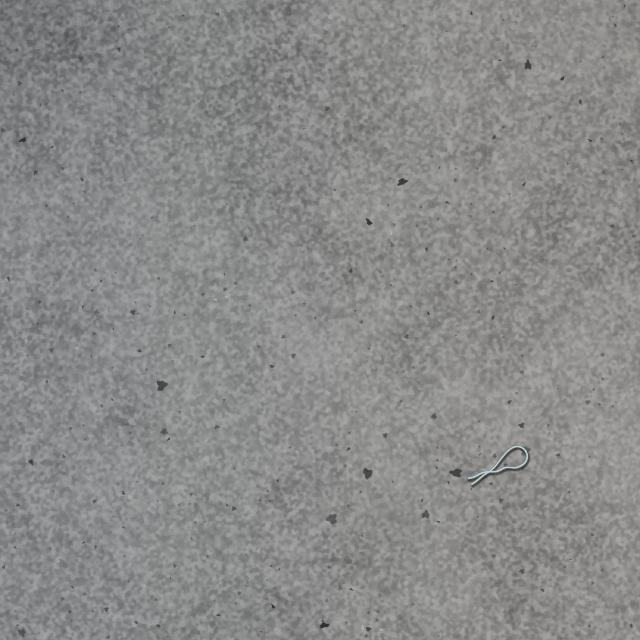
This texture is drawn by a WebGL 1 fragment shader. Its source:

```glsl
precision highp float;
// Worn grey concrete: fine cellular grain over soft mottling, with clustered
// dark pits, pale flecks and a small bent wire clip. Grain blends random tones
// of jittered points; pits are wobbly ellipses; the clip is a distance field.
uniform vec2 u_resolution;

#define COOL_GREY vec3(0.526, 0.534, 0.538)
#define WARM_GREY vec3(0.560, 0.555, 0.545)
#define PIT_COLOR vec3(0.17, 0.17, 0.175)
#define FLECK_COLOR vec3(0.74, 0.74, 0.72)
#define WIRE_COLOR vec3(0.74, 0.82, 0.82)
#define GRAIN_CELLS 205.0
#define GRAIN_CONTRAST 0.036
#define MOTTLE_CONTRAST 0.011
#define PIT_SHARE 0.26
#define CLIP_CENTER vec2(0.781, 0.272)
#define CLIP_ANGLE 0.50
#define WIRE_RADIUS 0.0019

vec3 hash3(vec2 p) {
  vec3 q = fract(p.xyx * vec3(0.1031, 0.1030, 0.0973));
  q += dot(q, q.yxz + 33.33);
  return fract((q.xxy + q.yzz) * q.zyx);
}

mat2 rotation(float angle) {
  float c = cos(angle), s = sin(angle);
  return mat2(c, -s, s, c);
}

// Cellular noise with zero mean and unit deviation: blended random tones
float cellNoise(vec2 p) {
  vec2 cell = floor(p);
  float sum = 0.0, power = 0.0;
  for (int j = -1; j <= 1; j++) {
    for (int i = -1; i <= 1; i++) {
      vec2 id = cell + vec2(float(i), float(j));
      vec3 h = hash3(id + 17.0);
      vec2 d = p - id - h.xy;
      float weight = exp(-3.8 * dot(d, d));
      sum += weight * (h.z - 0.5) * 3.46;
      power += weight * weight;
    }
  }
  return sum * inversesqrt(power + 0.0001);
}

// Where pits gather: layered sines, denser towards the left and bottom
float pitDensity(vec2 p) {
  float waves = sin(p.x * 9.0 + 2.0 * sin(p.y * 7.0)) * sin(p.y * 11.0 + p.x * 5.0 + 1.0);
  return clamp(0.62 + 0.45 * waves + 0.35 * (0.9 - p.x - p.y), 0.08, 1.3);
}

// Scattered irregular spots; radius is in canvas units
float spots(vec2 p, float cells, float share, float radius, float seed) {
  vec2 cell = floor(p * cells);
  float soft = 0.0011 + 0.5 / min(u_resolution.x, u_resolution.y);
  float cover = 0.0;
  for (int j = -1; j <= 1; j++) {
    for (int i = -1; i <= 1; i++) {
      vec2 id = cell + vec2(float(i), float(j));
      vec3 place = hash3(id + seed);
      vec3 shape = hash3(id + seed + 71.0);
      vec2 center = (id + 0.15 + 0.7 * place.xy) / cells;
      vec2 d = rotation(shape.x * 6.283) * (p - center);
      d.y *= 1.0 + 1.1 * shape.y * shape.y;
      float angle = atan(d.y, d.x + 0.00001);
      float wobble = 1.0 + 0.2 * sin(3.0 * angle + 9.0 * shape.y) + 0.13 * sin(5.0 * angle);
      float size = radius * mix(0.45, 1.25, shape.z * shape.z) * wobble;
      float present = step(place.z, share * pitDensity(center));
      float spot = 1.0 - smoothstep(size - soft, size + soft, length(d));
      cover = max(cover, present * spot * mix(0.5, 1.0, shape.y));
    }
  }
  return cover;
}

// Distance to the clip's centre line: a half loop and two crossing legs
float clipDistance(vec2 p) {
  vec2 q = rotation(CLIP_ANGLE) * (p - CLIP_CENTER);
  float loopX = 0.031, loopRadius = 0.0155;
  vec2 fromLoop = q - vec2(loopX, 0.0);
  float bend = fromLoop.x > 0.0 ? abs(length(fromLoop) - loopRadius) : 1.0;
  float x = clamp(q.x, -0.052, loopX);
  float spread = loopRadius * smoothstep(-0.022, loopX, x);
  float tail = 0.008 * smoothstep(-0.022, -0.052, x);
  float wave = 0.0025 * sin(x * 170.0) * smoothstep(loopX, 0.005, x);
  float straightLeg = length(q - vec2(x, spread - tail * 0.5));
  float wavyLeg = length(q - vec2(x, tail - spread + wave));
  return min(bend, min(straightLeg, wavyLeg * 0.9));
}

void main() {
  float shortSide = min(u_resolution.x, u_resolution.y);
  vec2 p = gl_FragCoord.xy / shortSide;
  float pixel = 1.0 / shortSide;

  // Broad light, darker in the upper corners
  vec3 color = mix(COOL_GREY, WARM_GREY, smoothstep(0.0, 1.0, p.x));
  color -= 0.11 * exp(-7.0 * length(p - vec2(0.0, 1.0)));
  color -= 0.05 * exp(-5.0 * length(p - vec2(1.0, 1.0)));

  // Stains, mottling and grain
  float mottle = cellNoise(p * 5.0 + 3.0) + cellNoise(p * 17.0 + 40.0);
  float grain = cellNoise(p * GRAIN_CELLS) + 0.35 * cellNoise(p * GRAIN_CELLS * 0.43 + 90.0);
  color += MOTTLE_CONTRAST * mottle + GRAIN_CONTRAST * (1.0 - 0.08 * mottle) * grain;

  // Pale flecks, then small and large pits
  color = mix(color, FLECK_COLOR, 0.75 * spots(p, 38.0, 0.06, 0.0032, 211.0));
  color = mix(color, PIT_COLOR, 0.75 * spots(p, 58.0, PIT_SHARE * 0.6, 0.0029, 131.0));
  color = mix(color, PIT_COLOR, 0.95 * spots(p, 13.0, PIT_SHARE, 0.0074, 307.0));

  // Wire clip with a soft shadow, dark rim and bright core
  float shadow = clipDistance(p + vec2(-0.0015, 0.0028));
  color *= 1.0 - 0.5 * (1.0 - smoothstep(0.0008, 0.0045, shadow));
  float wire = clipDistance(p);
  vec3 metal = mix(WIRE_COLOR, WIRE_COLOR * 0.62, smoothstep(0.0004, WIRE_RADIUS, wire));
  color = mix(color, metal, 1.0 - smoothstep(WIRE_RADIUS - 0.7 * pixel, WIRE_RADIUS + 0.7 * pixel, wire));

  gl_FragColor = vec4(clamp(color, 0.0, 1.0), 1.0);
}
```
